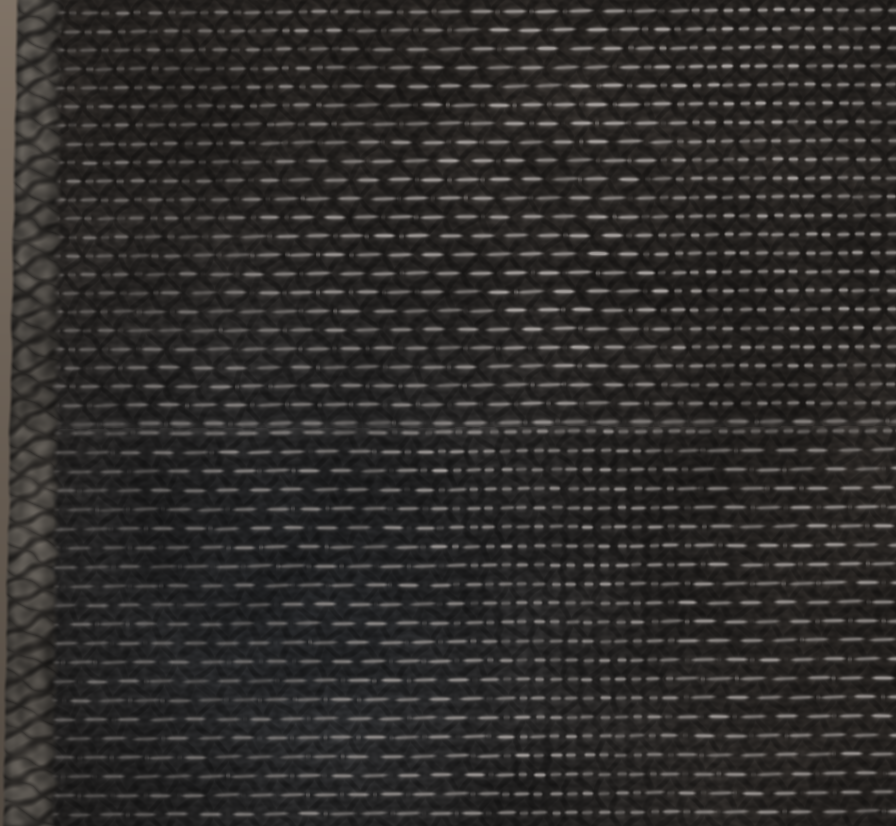
Write a WebGL 2 fragment shader that draws this texture.

```glsl
#version 300 es
precision highp float;
// Dark woven mesh: staggered rows of pale tapered thread dashes in two panels that
// meet at a doubled seam, with a braided edge at the left. Rows are repeated by rounding
// row and column coordinates; a smooth field splits long dashes into short pairs.
uniform vec2 u_resolution;
out vec4 fragColor;

#define DASH_PITCH 0.0397
#define UPPER_PITCH 0.02263
#define LOWER_PITCH 0.02305
#define SEAM_Y 0.5175
#define SEAM_GAP 0.0115
#define DASH_THICK 0.0026
#define BRAID_PITCH 0.031
#define WEAR 0.4
#define THREAD vec3(0.63, 0.61, 0.60)
#define CLOTH vec3(0.136, 0.124, 0.115)
#define CLOTH_COOL vec3(0.125, 0.130, 0.138)
#define WALL vec3(0.50, 0.45, 0.40)

float hash(vec2 p) {
  vec3 q = fract(vec3(p.xyx) * 0.1031);
  q += dot(q, q.yzx + 33.33);
  return fract((q.x + q.y) * q.z);
}

float gradientDot(vec2 cell, vec2 offset) {
  float angle = 6.2832 * hash(cell);
  return dot(vec2(cos(angle), sin(angle)), offset);
}

float noise(vec2 p) {
  vec2 i = floor(p), f = fract(p);
  vec2 w = f * f * f * (f * (f * 6.0 - 15.0) + 10.0);
  vec2 e = vec2(1.0, 0.0);
  return mix(mix(gradientDot(i, f), gradientDot(i + e.xy, f - e.xy), w.x),
             mix(gradientDot(i + e.yx, f - e.yx), gradientDot(i + e.xx, f - e.xx), w.x), w.y);
}

// Soft strand along x that thins and fades toward both ends
float strand(vec2 d, float halfLen, float thick) {
  float t = abs(d.x) / halfLen;
  float width = thick * (1.0 - 0.35 * min(t * t, 1.0));
  return exp(-d.y * d.y / (width * width)) * (1.0 - smoothstep(0.55, 1.2, t));
}

// One row of dashes; column is counted in dash pitches, dy is the height off the row
float dashRow(float column, float row, float dy, float split, float thick) {
  float sum = 0.0;
  for (int k = 0; k < 2; k++) {
    float second = float(k);
    float c = column + 0.5 * second;
    vec2 id = vec2(floor(c + 0.5), row + 71.0 * second);
    float rnd = hash(id + 9.0);
    float len = mix(mix(0.37, 0.2, split), mix(0.08, 0.17, split), second);
    float speck = 0.45 * smoothstep(0.35, 0.9, hash(id + 23.0));
    float light = mix(1.0, mix(speck, 0.85, split), second) * (1.0 - WEAR * rnd);
    vec2 d = vec2((c - id.x) * DASH_PITCH, dy + (hash(id + 40.0) - 0.5) * 0.0012);
    d.x += (hash(id + 57.0) - 0.5) * 0.0035;
    d.y += d.x * 0.06 * (rnd - 0.2);
    sum += light * strand(d, len * DASH_PITCH * (0.88 + 0.24 * rnd), thick);
  }
  return min(sum, 1.0);
}

// Where long dashes break up into short pairs
float splitField(vec2 p, bool upper) {
  float x = p.x + 0.06 * noise(p * 9.0);
  float left = upper ? mix(0.52, 0.1, p.y / 0.5) : 0.55 + 0.25 * (p.y - 0.52);
  float rise = smoothstep(left - 0.12, left + 0.05, x);
  float right = smoothstep(0.74, 0.87, x);
  return upper ? max(0.65 * (1.0 - rise), right) : rise * (1.0 - right);
}

void main() {
  vec2 p = gl_FragCoord.xy / u_resolution.y;
  p.y = 1.0 - p.y;
  float pixel = 1.0 / u_resolution.y;
  float thick = max(DASH_THICK, 0.8 * pixel);

  // Cloth ground with broad tint and fine yarn grain
  vec2 fromCool = p - vec2(0.36, 0.76);
  vec3 color = mix(CLOTH, CLOTH_COOL, exp(-7.0 * dot(fromCool, fromCool)));
  color *= 1.0 + 0.3 * noise(p * 4.0) + 0.2 * noise(p * 13.0);
  color *= 1.0 + 0.35 * noise(p * vec2(100.0, 150.0));

  // Panel rows, staggered by half a pitch
  float y = p.y + 0.004 * (p.x - 0.5) + 0.0012 * noise(vec2(p.x * 7.0, p.y * 3.0));
  bool upper = y < SEAM_Y;
  float pitch = upper ? UPPER_PITCH : LOWER_PITCH;
  float r = (y - (upper ? 0.0141 : 0.5466)) / pitch;
  float row = upper ? min(floor(r + 0.5), 21.0) : max(floor(r + 0.5), 0.0);
  float dy = (r - row) * pitch;
  float column = p.x / DASH_PITCH - (upper ? 0.71 : 0.94) - 0.5 * mod(row, 2.0);
  column += 0.05 * noise(vec2(p.x * 8.0, row * 0.37));
  float split = splitField(p, upper);
  float thread = dashRow(column, row, dy, split, thick);
  float halo = dashRow(column, row, dy - 0.001, split, 2.3 * thick);

  // Dark slanted creases between the rows
  float across = p.x / DASH_PITCH + 0.3 * noise(p * 30.0);
  float crease = max(cos(6.2832 * (across + 0.5 * r)), cos(6.2832 * (across - 0.5 * r)));
  color *= 1.08 - 0.26 * smoothstep(0.5, 1.0, crease);

  // Doubled seam: two aligned rows close together, the lower one more broken
  float seamRow = step(SEAM_Y, y);
  float seamDy = y - SEAM_Y - (seamRow - 0.5) * SEAM_GAP;
  float seamColumn = p.x / DASH_PITCH - 0.53;
  float seamSplit = seamRow * smoothstep(0.4, 0.7, p.x);
  float seam = dashRow(seamColumn, 90.0 + seamRow, seamDy, seamSplit, 1.2 * thick);
  thread = max(thread, 0.9 * seam);
  float seamBand = exp(-pow((y - SEAM_Y) / 0.009, 2.0));
  halo = max(halo, 0.8 * seamBand);

  // Light falls off toward the left and the lower edge
  float light = mix(0.5, 1.0, smoothstep(0.08, 0.62, p.x)) * (1.0 - 0.18 * p.y);
  light *= 1.0 + 0.5 * noise(p * 5.0 + 20.0) + 0.25 * noise(p * 17.0);
  color += halo * (0.04 + 0.04 * light) * vec3(1.0, 0.98, 0.96);
  color = mix(color, THREAD, clamp(thread * light, 0.0, 1.0));

  // Braided edge: two staggered columns of scales between slanted dark lines
  float edgeLeft = mix(0.021, 0.004, p.y) + 0.003 * noise(vec2(p.y * 22.0, 3.0));
  float edgeRight = mix(0.073, 0.066, p.y) + 0.008 * noise(vec2(p.y * 50.0, 8.0));
  float s = (p.x - edgeLeft) / (edgeRight - edgeLeft);
  vec2 slant = vec2(s + 0.25 + p.y / BRAID_PITCH, s + 0.25 - p.y / BRAID_PITCH);
  slant += 0.3 * vec2(noise(p * 35.0), noise(p * 35.0 + 50.0));
  vec2 toLine = 0.5 - abs(fract(slant) - 0.5);
  float scale = smoothstep(0.0, 0.28, toLine.x) * smoothstep(-0.12, 0.22, toLine.y);
  vec3 braid = mix(vec3(0.17, 0.16, 0.15), vec3(0.32, 0.305, 0.285), scale);
  braid *= 1.0 + 0.45 * noise(p * 60.0) + 0.3 * noise(p * 9.0);
  braid *= 1.0 - 0.3 * smoothstep(0.65, 1.0, s) - 0.25 * (1.0 - smoothstep(0.0, 0.2, s));
  color = mix(braid, color, smoothstep(edgeRight - 0.006, edgeRight + 0.004, p.x));
  vec3 wall = WALL * (1.0 - 0.35 * p.y);
  color = mix(wall, color, smoothstep(edgeLeft - 0.003, edgeLeft + 0.003, p.x));
  fragColor = vec4(color, 1.0);
}
```
